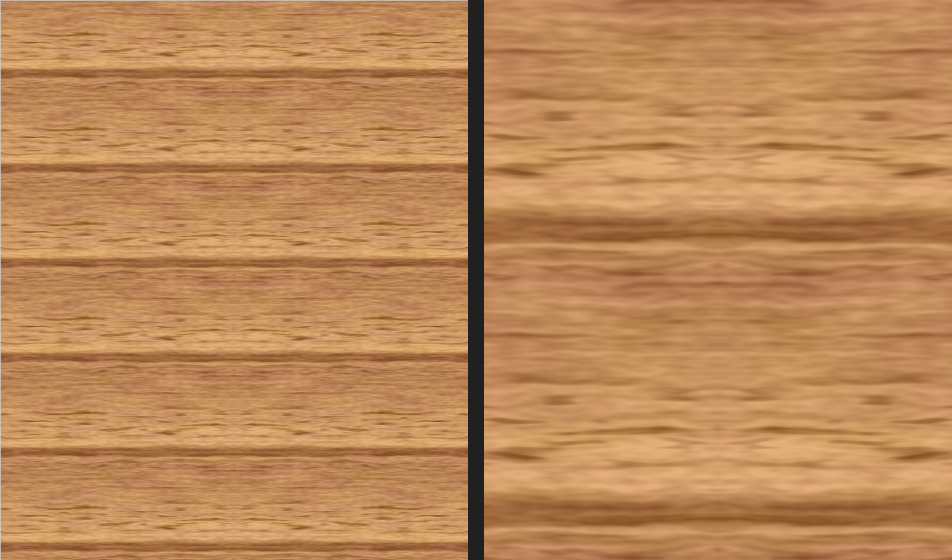
Left, the full canvas; right, a detail of the centre.
A Shadertoy shader for this texture:

```glsl
// Stacked horizontal wood boards with fine streaked grain, mirrored about the centre.

vec2 gradientAt(vec2 cell, float rows) {
    cell.y = mod(cell.y, rows);
    float h = fract(sin(dot(cell, vec2(127.1, 311.7)) + rows) * 43758.5);
    return vec2(cos(6.2832 * h), sin(6.2832 * h));
}

// Gradient noise whose rows wrap, so every board carries the same grain
float noise(vec2 p, float rows) {
    vec2 i = floor(p), f = fract(p);
    vec2 u = f * f * f * (f * (f * 6.0 - 15.0) + 10.0);
    vec2 e = vec2(0.0, 1.0);
    float a = dot(gradientAt(i, rows), f);
    float b = dot(gradientAt(i + e.yx, rows), f - e.yx);
    float c = dot(gradientAt(i + e.xy, rows), f - e.xy);
    float d = dot(gradientAt(i + e.yy, rows), f - e.yy);
    return mix(mix(a, b, u.x), mix(c, d, u.x), u.y);
}

// Noise stretched along the board: columns per canvas width, rows per board
float streak(vec2 p, float columns, float rows) {
    return noise(p * vec2(columns, rows), rows);
}

float band(float from, float to, float soft, float x) {
    return smoothstep(from - soft, from + soft, x) * (1.0 - smoothstep(to - soft, to + soft, x));
}

void mainImage(out vec4 fragColor, in vec2 fragCoord) {
    vec2 uv = fragCoord / iResolution.xy;

    // Board space: x folded at the centre, y runs down from each joint
    vec2 p = vec2(abs(uv.x - 0.5), (1.0 - uv.y) * 5.917 - 0.735);
    p.y += 0.018 * streak(p, 9.0, 5.0) + 0.006 * streak(p, 30.0, 12.0);
    float t = fract(p.y);
    float joint = fract(p.y + 0.5) - 0.5;

    // Board relief: lighter towards the lower lip, then a shaded groove
    float tone = 0.54 + 0.32 * smoothstep(0.3, 0.85, t) * (1.0 - smoothstep(0.96, 1.0, t));
    tone += 0.15 * band(0.90, 0.965, 0.02, t);
    tone -= 0.42 * band(0.0, 0.085, 0.018, joint);
    tone -= 0.22 * band(0.062, 0.09, 0.012, joint) * (0.8 + 1.5 * streak(p, 12.0, 8.0));
    tone += 0.20 * band(0.098, 0.125, 0.01, joint);

    // Soft streaks and fine fibres
    tone += 0.20 * streak(p, 5.0, 9.0);
    tone += 0.38 * streak(p, 12.0, 32.0);
    tone += 0.32 * streak(p, 55.0, 58.0);

    // Dark pores, strongest just below the groove and above the lip
    float poreStrength = 0.22 + 0.35 * band(0.11, 0.24, 0.05, t) + 0.5 * band(0.60, 0.89, 0.05, t);
    for (int layer = 0; layer < 2; layer++) {
        float k = float(layer);
        float pore = streak(p + vec2(3.7 * k, 0.0), 11.0 + 13.0 * k, 23.0 + 14.0 * k);
        tone -= poreStrength * (0.95 - 0.25 * k) * smoothstep(0.12, 0.48, pore);
    }

    vec3 darkWood = vec3(0.60, 0.39, 0.21);
    vec3 lightWood = vec3(0.86, 0.65, 0.45);
    vec3 color = mix(darkWood, lightWood, clamp(tone, -0.25, 1.12));

    // Patches drifting between rosy and golden
    float warmth = streak(p, 9.0, 7.0) + 0.25 * (smoothstep(0.35, 0.65, t) - 0.5);
    color += warmth * vec3(0.0, 0.025, -0.035);

    // Pale hairline on the left and top edges
    float edge = min(uv.x, (1.0 - uv.y) * iResolution.y / iResolution.x);
    float hairline = 1.0 - smoothstep(0.0008, 0.0028, edge);
    fragColor = vec4(mix(color, vec3(0.82, 0.80, 0.77), 0.8 * hairline), 1.0);
}
```
